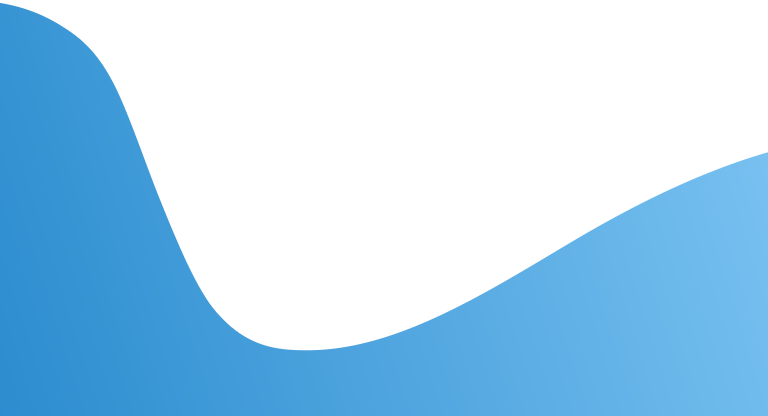
Write a WebGL 1 fragment shader that draws this background.

```glsl
precision highp float;
// A smooth blue wave, shaded from deep to pale blue, under a white sky.

uniform vec2 u_resolution;

const vec3 SKY = vec3(1.0);
const vec3 DEEP_BLUE = vec3(0.17, 0.55, 0.81);
const vec3 PALE_BLUE = vec3(0.44, 0.735, 0.93);
const vec2 SHADE_AXIS = vec2(1.0, 0.17);

// Knots of the wave edge: position, height, slope
const vec3 LEFT_END = vec3(0.0, 0.993, -0.31);
const vec3 SHOULDER = vec3(0.078, 0.940, -1.14);
const vec3 BREAK = vec3(0.156, 0.768, -4.13);
const vec3 STEEP = vec3(0.208, 0.5215, -4.59);
const vec3 FOOT = vec3(0.280, 0.2536, -2.2);
const vec3 TROUGH = vec3(0.400, 0.158, 0.0);
const vec3 RISE = vec3(0.742, 0.416, 1.10);
const vec3 RIGHT_END = vec3(1.0, 0.634, 0.533);

// Cubic Hermite span between two knots: returns height and slope
vec2 span(vec3 a, vec3 b, float x) {
  float w = b.x - a.x;
  float t = (x - a.x) / w;
  float rise = b.y - a.y;
  float c2 = 3.0 * rise - w * (2.0 * a.z + b.z);
  float c3 = w * (a.z + b.z) - 2.0 * rise;
  float height = a.y + t * (w * a.z + t * (c2 + t * c3));
  float slope = a.z + t * (2.0 * c2 + 3.0 * t * c3) / w;
  return vec2(height, slope);
}

vec2 waveEdge(float x) {
  if (x < SHOULDER.x) return span(LEFT_END, SHOULDER, x);
  if (x < BREAK.x) return span(SHOULDER, BREAK, x);
  if (x < STEEP.x) return span(BREAK, STEEP, x);
  if (x < FOOT.x) return span(STEEP, FOOT, x);
  if (x < TROUGH.x) return span(FOOT, TROUGH, x);
  if (x < RISE.x) return span(TROUGH, RISE, x);
  return span(RISE, RIGHT_END, x);
}

void main() {
  vec2 uv = gl_FragCoord.xy / u_resolution;

  // Approximate distance to the edge, for one pixel of smoothing
  vec2 edge = waveEdge(uv.x);
  float pixelSlope = edge.y * u_resolution.y / u_resolution.x;
  float dist = (edge.x - uv.y) * u_resolution.y / sqrt(1.0 + pixelSlope * pixelSlope);
  float cover = clamp(dist + 0.5, 0.0, 1.0);

  // Diagonal shading inside the wave
  vec3 wave = mix(DEEP_BLUE, PALE_BLUE, dot(uv, SHADE_AXIS));
  gl_FragColor = vec4(mix(SKY, wave, cover), 1.0);
}
```
